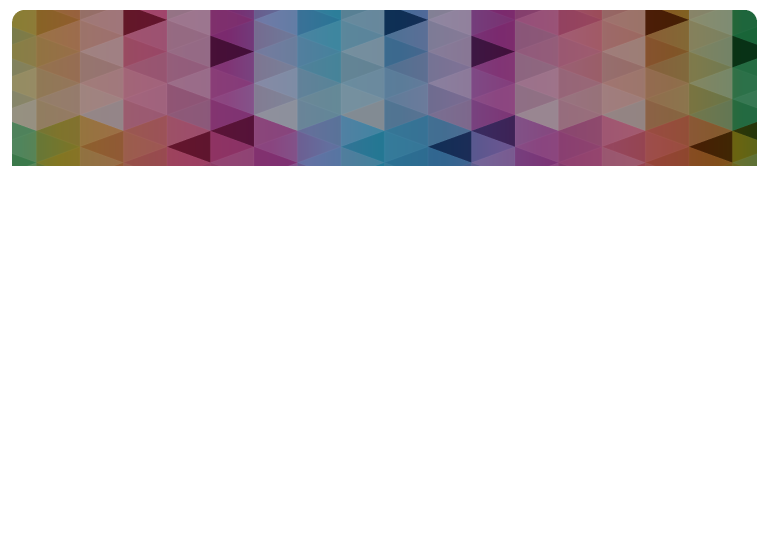
This background is drawn by a WebGL 1 fragment shader. Its source:

```glsl
precision highp float;
uniform vec2 u_resolution;

// Lengths are fractions of the canvas width, measured from the top left.
const vec2 BANNER_MIN = vec2(0.0158, 0.0130);
const vec2 BANNER_MAX = vec2(0.9857, 0.2161);
const float CORNER_RADIUS = 0.0160;
const vec2 GRID_ORIGIN = vec2(0.0475, 0.0052);
const vec2 GRID_CELL = vec2(0.05664, 0.0413);
const float PATTERN_STRIPS = 6.0;
const float LOWER_BAND_ROW = 4.0;
const float FACET_FLATNESS = 0.6;
const float TINT_JITTER = 0.24;
const float LIGHT_JITTER = 0.10;
const float SHADE_LEVEL = 0.5;
const float SEAM_LIGHT = 0.018;
const float SEAM_WIDTH = 0.03;
const int SAMPLES = 3;

const vec3 PAGE = vec3(1.0);
const vec3 PALE = vec3(0.61, 0.60, 0.61);
const vec3 LEAF = vec3(0.22, 0.48, 0.28);
const vec3 OLIVE = vec3(0.49, 0.44, 0.08);
const vec3 ORANGE = vec3(0.58, 0.37, 0.17);
const vec3 ROSE = vec3(0.62, 0.22, 0.36);
const vec3 MAGENTA = vec3(0.50, 0.17, 0.45);
const vec3 PERIWINKLE = vec3(0.36, 0.42, 0.63);
const vec3 CYAN = vec3(0.12, 0.48, 0.60);
const vec3 BLUE = vec3(0.16, 0.38, 0.56);
const vec3 VIOLET = vec3(0.42, 0.34, 0.58);
const vec3 PINK = vec3(0.61, 0.27, 0.37);
const vec3 RED = vec3(0.60, 0.24, 0.20);
const vec3 AMBER = vec3(0.50, 0.28, 0.06);
const vec3 MOSS = vec3(0.42, 0.40, 0.06);
const vec3 GREEN = vec3(0.10, 0.41, 0.23);

float hash(vec2 p) {
  vec3 q = fract(p.xyx * 0.1031);
  q += dot(q, q.yzx + 33.33);
  return fract((q.x + q.y) * q.z);
}

vec3 blendTo(vec3 from, vec3 to, float start, float end, float x) {
  return mix(from, to, clamp((x - start) / (end - start), 0.0, 1.0));
}

// Horizontal colour sweep, positioned in grid strips
vec3 spectrum(float x) {
  vec3 c = blendTo(LEAF, OLIVE, -1.35, -0.4, x);
  c = blendTo(c, ORANGE, -0.4, 0.55, x);
  c = blendTo(c, ROSE, 0.55, 2.4, x);
  c = blendTo(c, MAGENTA, 2.4, 4.55, x);
  c = blendTo(c, PERIWINKLE, 4.55, 5.5, x);
  c = blendTo(c, CYAN, 5.5, 6.75, x);
  c = blendTo(c, BLUE, 6.75, 8.35, x);
  c = blendTo(c, VIOLET, 8.35, 9.5, x);
  c = blendTo(c, MAGENTA, 9.5, 10.65, x);
  c = blendTo(c, PINK, 10.65, 12.5, x);
  c = blendTo(c, RED, 12.5, 13.4, x);
  c = blendTo(c, AMBER, 13.4, 14.45, x);
  c = blendTo(c, MOSS, 14.45, 15.25, x);
  return blendTo(c, GREEN, 15.25, 16.3, x);
}

// Paleness at the top and bottom of each repeating strip
vec2 stripPaleness(float strip) {
  if (strip < 0.5) return vec2(0.05, 0.60);
  if (strip < 1.5) return vec2(0.45, 0.75);
  if (strip < 2.5) return vec2(0.10, 0.40);
  if (strip < 3.5) return vec2(0.75, 0.40);
  if (strip < 4.5) return vec2(0.00, 0.18);
  return vec2(0.15, 0.85);
}

float isFacet(vec2 facet, float strip, float row) {
  return 1.0 - step(0.1, distance(facet, vec2(strip, row)));
}

vec3 triangles(vec2 p) {
  // Locate the facet: its base lies on an even or an odd grid line
  vec2 g = (p - GRID_ORIGIN) / GRID_CELL;
  float strip = floor(g.x);
  float u = g.x - strip;
  bool evenStrip = mod(strip, 2.0) < 0.5;
  float e = evenStrip ? u : 1.0 - u;
  float slant = 0.5 * (1.0 - e) - abs(fract(g.y) - 0.5);
  bool evenBase = slant > 0.0;
  float row = evenBase ? floor(g.y) + 0.5 : floor(g.y + 0.5);
  float centre = evenBase == evenStrip ? 1.0 / 3.0 : 2.0 / 3.0;
  vec2 facet = vec2(mod(strip, PATTERN_STRIPS), row);

  // Colour and paleness of the facet
  float lower = step(LOWER_BAND_ROW, row);
  vec3 color = spectrum(mix(g.x, strip + centre, FACET_FLATNESS) - lower);
  vec2 ends = stripPaleness(facet.x);
  float paleness = mix(ends.x, ends.y, clamp(row / 3.5, 0.0, 1.0));
  paleness = mix(paleness, 0.12, lower);
  paleness += TINT_JITTER * (hash(facet * 2.0 + 7.0) - 0.5);

  // Four dark accents per repeat
  float dark = isFacet(facet, 2.0, 0.5) + isFacet(facet, 4.0, 1.5)
             + isFacet(facet, 3.0, 4.5) + isFacet(facet, 4.0, 4.0);
  color = mix(color, PALE, clamp(paleness, 0.0, 1.0) * (1.0 - dark));
  color *= 1.0 + LIGHT_JITTER * (hash(facet * 2.0 + 31.0) - 0.5);
  color = mix(color, color * color * 0.6 + color * SHADE_LEVEL * 0.5, dark);

  // Faint light along the seams
  float seam = min(abs(slant), min(u, 1.0 - u));
  return color + SEAM_LIGHT * (1.0 - smoothstep(0.0, SEAM_WIDTH, seam));
}

// Rectangle with rounded upper corners only
float bannerDistance(vec2 p) {
  vec2 offset = p - 0.5 * (BANNER_MIN + BANNER_MAX);
  float radius = offset.y < 0.0 ? CORNER_RADIUS : 0.0;
  vec2 q = abs(offset) - 0.5 * (BANNER_MAX - BANNER_MIN) + radius;
  return length(max(q, 0.0)) + min(max(q.x, q.y), 0.0) - radius;
}

void main() {
  vec3 total = vec3(0.0);
  for (int j = 0; j < SAMPLES; j++) {
    for (int i = 0; i < SAMPLES; i++) {
      vec2 jitter = (vec2(float(i), float(j)) + 0.5) / float(SAMPLES) - 0.5;
      vec2 frag = gl_FragCoord.xy + jitter;
      vec2 p = vec2(frag.x, u_resolution.y - frag.y) / u_resolution.x;
      total += bannerDistance(p) < 0.0 ? triangles(p) : PAGE;
    }
  }
  gl_FragColor = vec4(total / float(SAMPLES * SAMPLES), 1.0);
}
```
